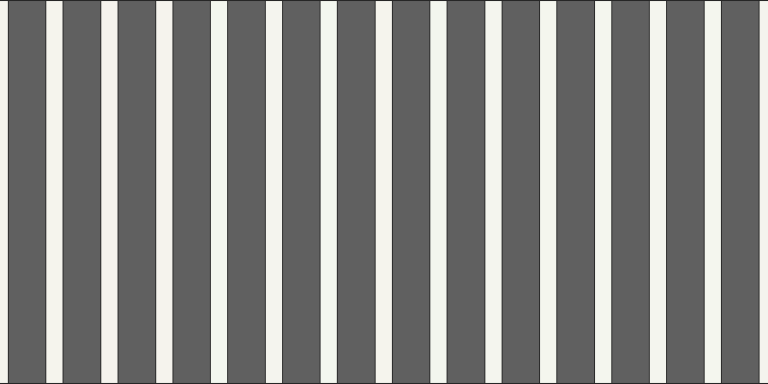
Give the GLSL for this pattern, as a Shadertoy shader.

```glsl
// Pale, thinly outlined vertical stripes on a flat grey ground.

// Lengths are in canvas heights unless noted.
const float REPEATS      = 14.0;    // stripes across the canvas
const float PHASE        = -0.006;  // stripe offset, in repeats
const float STRIPE_WIDTH = 0.314;   // share of one repeat
const float LINE_WIDTH   = 0.0025;  // outline along each stripe
const float BORDER_WIDTH = 0.0027;  // line along top and bottom
const float JITTER       = 0.004;   // sideways wander, in repeats

const vec3 GROUND     = vec3(0.378);
const vec3 LINE       = vec3(0.15);
const vec3 PALE_GREEN = vec3(0.953, 0.969, 0.937);
const vec3 PALE_WARM  = vec3(0.961, 0.953, 0.929);

float hash(float n) {
    return fract(sin(n * 127.1 + 11.7) * 43758.5453);
}

// Share of a pixel lying inside an edge at signed distance d.
float coverage(float d, float pixel) {
    return clamp(0.5 - d / pixel, 0.0, 1.0);
}

void mainImage(out vec4 fragColor, in vec2 fragCoord) {
    float pixel = 1.0 / iResolution.y;
    vec2 p = fragCoord * pixel;
    float period = iResolution.x * pixel / REPEATS;

    // Nearest stripe and its slight variation
    float cell = p.x / period - PHASE;
    float id = floor(cell + 0.5);
    float wander = (hash(id) - 0.5) * JITTER;
    float d = (abs(cell - id - wander) - 0.5 * STRIPE_WIDTH) * period;
    vec3 pale = mix(PALE_GREEN, PALE_WARM, hash(id + 31.0));

    // Ground, outline and fill weighted by exact pixel coverage
    float outer = coverage(d - 0.5 * LINE_WIDTH, pixel);
    float inner = coverage(d + 0.5 * LINE_WIDTH, pixel);
    vec3 color = GROUND * (1.0 - outer) + LINE * (outer - inner) + pale * inner;

    // Lines closing the stripes at top and bottom
    float toBorder = min(p.y, 1.0 - p.y);
    color = mix(color, LINE, coverage(toBorder - BORDER_WIDTH, pixel));

    fragColor = vec4(color, 1.0);
}
```
